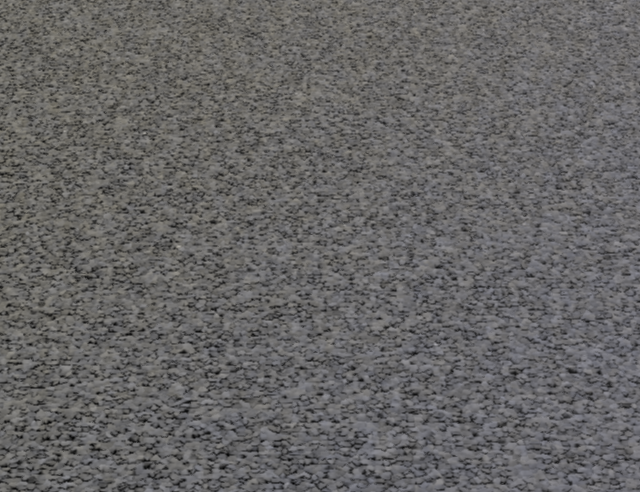
A Shadertoy shader for this texture:

```glsl
// Worn asphalt seen at a slant: fine grey chippings, coarser towards the viewer.
#define STONE_FREQ vec2(124.0, 200.0) // stones per unit across and in depth
#define HORIZON 2.0                   // height at which stones shrink to nothing
#define STONE_GREY 0.456
#define STONE_SPREAD 0.10
#define GAP_DEPTH 0.27
#define GAP_WIDTH 0.62
#define GRAIN 0.08
#define SOFTNESS 0.0021               // sample spacing in canvas heights
#define FLECK_SHARE 0.001
#define WARM_TINT vec3(1.020, 1.003, 0.955)
#define COOL_TINT vec3(0.990, 0.997, 1.030)

vec3 hash3(vec2 p) {
    vec3 q = fract(p.xyx * vec3(0.1031, 0.1030, 0.0973));
    q += dot(q, q.yxz + 33.33);
    return fract((q.xxy + q.yzz) * q.zyx);
}

float valueNoise(vec2 p) {
    vec2 cell = floor(p), f = fract(p);
    f = f * f * (3.0 - 2.0 * f);
    float low = mix(hash3(cell).x, hash3(cell + vec2(1.0, 0.0)).x, f.x);
    float high = mix(hash3(cell + vec2(0.0, 1.0)).x, hash3(cell + 1.0).x, f.x);
    return mix(low, high, f.y);
}

// Nearest stone: x = gap to the next stone, y = distance to centre,
// z = height above the centre; its cell is returned in id.
vec3 nearestStone(vec2 p, out vec2 id) {
    vec2 base = floor(p);
    float first = 9.0, second = 9.0, rise = 0.0;
    id = base;
    for (int j = -1; j <= 1; j++)
    for (int i = -1; i <= 1; i++) {
        vec2 cell = base + vec2(i, j);
        vec2 offset = p - cell - 0.05 - 0.9 * hash3(cell).xy;
        float d = length(offset);
        if (d < first) {
            second = first;
            first = d;
            rise = offset.y;
            id = cell;
        } else {
            second = min(second, d);
        }
    }
    return vec3(second - first, first, rise);
}

// uv has unit height; aspect is the canvas width in the same units.
vec3 asphalt(vec2 uv, float aspect) {
    float across = uv.x / aspect;
    float away = HORIZON - uv.y;
    vec2 ground = vec2((uv.x - 0.5 * aspect) / away, -log(away)) * STONE_FREQ;

    // Ragged stone outlines
    vec2 wobble = vec2(valueNoise(ground * 1.5 + 40.0), valueNoise(ground * 1.5 + 90.0));
    vec2 id;
    vec3 stone = nearestStone(ground + 0.5 * (wobble - 0.5), id);
    vec3 trait = hash3(id + 517.0);

    // Stone faces, lit from above
    float grey = STONE_GREY + STONE_SPREAD * (trait.x - 0.5) + 0.06 * stone.z;
    grey += GRAIN * (valueNoise(ground * vec2(1.5, 1.6) + 300.0) - 0.5);
    grey += 0.05 * (valueNoise(uv * vec2(180.0, 210.0)) - 0.5);

    // Short dark patches in the shade below stones, deepest at the near left
    float gap = 1.0 - smoothstep(0.0, GAP_WIDTH, stone.x);
    gap *= smoothstep(0.25, 0.75, valueNoise(ground * vec2(1.2, 1.6) + 200.0));
    gap *= 0.4 + 0.8 * smoothstep(0.2, -0.4, stone.z);
    float nearLeft = 1.0 - 0.5 * (across + uv.y);
    grey -= GAP_DEPTH * gap * mix(0.7, 1.35, nearLeft);
    grey += 0.02 * (0.5 - nearLeft);

    // Rare pale chips
    float fleck = step(1.0 - FLECK_SHARE, trait.y);
    grey += 0.2 * fleck * (1.0 - smoothstep(0.1, 0.5, stone.y));

    // Warm far left, cool near right, with a little colour per stone
    float cool = smoothstep(0.1, 0.9, 0.5 * across + 0.5 * (1.0 - uv.y));
    cool += 0.5 * (trait.z - 0.5) + 0.6 * (valueNoise(uv * 45.0 + 60.0) - 0.5);
    vec3 tint = mix(WARM_TINT, COOL_TINT, cool);
    tint.g -= 0.012 * across;
    return max(grey, 0.0) * tint;
}

void mainImage(out vec4 fragColor, in vec2 fragCoord) {
    float aspect = iResolution.x / iResolution.y;
    vec2 uv = fragCoord / iResolution.y;
    vec3 color = vec3(0.0);
    // Four spread samples smooth the edges
    for (int j = 0; j < 2; j++)
    for (int i = 0; i < 2; i++)
        color += asphalt(uv + SOFTNESS * (vec2(i, j) - 0.5), aspect);
    fragColor = vec4(0.25 * color, 1.0);
}
```
